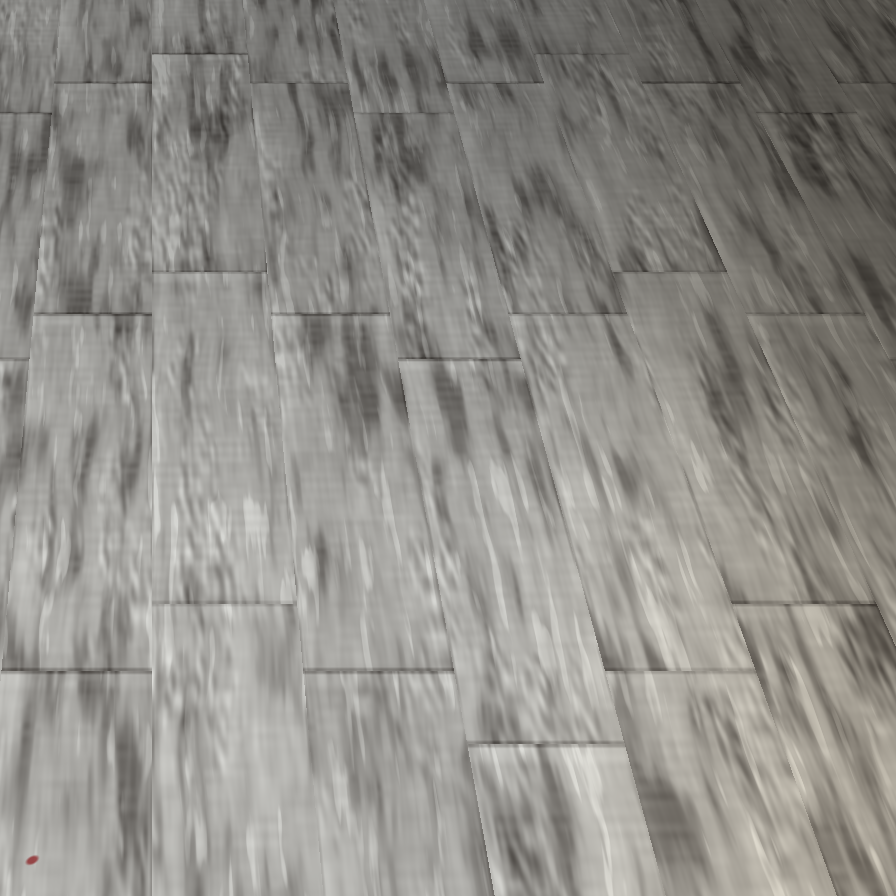
This texture is drawn by a three.js fragment shader. Its source:

```glsl
varying vec2 vUv;

const float VANISH_X = 0.17;
const float NEAR_WIDTH = 0.191;
const float WIDTH_SHRINK = 0.09;
const float PLANK_LENGTH = 1.605;
const vec3 DARK_GRAIN = vec3(0.27, 0.255, 0.24);
const vec3 PALE_WASH = vec3(0.755, 0.755, 0.74);
const vec3 WARM_TINT = vec3(1.02, 0.99, 0.94);
const vec3 RED_CHIP = vec3(0.55, 0.16, 0.17);

float hash(vec2 p) {
  return fract(sin(dot(p, vec2(127.1, 311.7))) * 43758.5453);
}

float noise(vec2 p) {
  vec2 cell = floor(p);
  vec2 f = fract(p);
  f = f * f * (3.0 - 2.0 * f);
  float low = mix(hash(cell), hash(cell + vec2(1.0, 0.0)), f.x);
  float high = mix(hash(cell + vec2(0.0, 1.0)), hash(cell + 1.0), f.x);
  return mix(low, high, f.y);
}

float fbm(vec2 p) {
  float sum = 0.0;
  float weight = 0.55;
  for (int i = 0; i < 3; i++) {
    sum += weight * noise(p);
    p = p * 2.03 + 17.3;
    weight *= 0.5;
  }
  return sum / 0.9625;
}

// x counts planks across, y counts plank lengths into the distance
vec2 floorPlane(vec2 uv) {
  float width = NEAR_WIDTH - WIDTH_SHRINK * uv.y;
  return vec2((uv.x - VANISH_X) / width, 1.0 / (width * PLANK_LENGTH));
}

float staggerOf(float column) {
  return 0.70 + 0.155 * cos(column * 1.5707963);
}

// Whitewashed grain: 0 is bare dark wood, 1 is pale paint
float grainTone(vec2 p, vec2 seed) {
  p.x += 0.05 * (noise(p * vec2(2.0, 5.0) + seed) - 0.5);
  float drift = fbm(p * vec2(3.5, 4.0) + seed);
  float streak = fbm(p * vec2(11.0, 4.0) + seed * 1.7);
  float fibre = noise(p * vec2(34.0, 16.0) + seed);
  float saw = noise(p * vec2(5.0, 68.0) + seed * 2.3);
  float bare = smoothstep(0.49, 0.72, 0.5 * (drift + streak));
  float flake = smoothstep(0.64, 0.76, fbm(p * vec2(15.0, 5.0) + seed + 31.0));
  float tone = 0.76 + 0.26 * (0.5 - drift) + 0.30 * (0.5 - streak);
  tone += 0.10 * (fibre - 0.5) + 0.07 * (saw - 0.5);
  tone -= bare * (0.16 + 0.22 * saw + 0.12 * fibre);
  return tone + 0.20 * flake;
}

// Short raised chips and scratches with a shadow on one side
float chips(vec2 p, vec2 seed) {
  vec2 q = p * vec2(26.0, 22.0) + seed;
  float relief = noise(q) - noise(q + vec2(0.45, 0.5));
  float worn = smoothstep(0.50, 0.70, fbm(p * vec2(4.0, 3.0) + seed + 53.0));
  return relief * worn * 0.42;
}

// Pale rubbed edge and a broken dark joint along the plank sides
float sideSeam(float across, float along, float seed) {
  float edge = min(across, 1.0 - across);
  float rubbed = smoothstep(0.20, 0.02, across);
  rubbed *= smoothstep(0.25, 0.7, noise(vec2(across * 12.0 + seed, along * 5.0)));
  float gap = smoothstep(0.022, 0.005, edge);
  gap *= smoothstep(0.35, 0.8, noise(vec2(seed, along * 7.0)));
  return 0.15 * rubbed - 0.20 * gap;
}

// Dark butt joint with a light lip on the nearer plank
float endSeam(float along, float strength) {
  float offset = along - step(0.5, along);
  float gap = smoothstep(0.010, 0.003, abs(offset));
  float shade = smoothstep(0.10, 0.0, offset) * step(0.0, offset);
  float lip = smoothstep(0.03, 0.008, abs(offset + 0.018));
  return strength * (0.10 * lip - 0.36 * gap - 0.10 * shade);
}

float lightAt(vec2 uv) {
  float falloff = mix(1.06, 0.80, smoothstep(0.25, 1.0, uv.y));
  float corner = smoothstep(0.95, 1.95, uv.x + uv.y);
  float rightSide = smoothstep(0.65, 1.05, uv.x) * smoothstep(0.05, 0.6, uv.y);
  return falloff * (1.0 - 0.32 * corner) * (1.0 - 0.12 * rightSide);
}

void main() {
  vec2 p = floorPlane(vUv);
  float column = floor(p.x);
  float along = p.y - staggerOf(column);
  vec2 plank = vec2(column, floor(along));
  vec2 seed = 40.0 * vec2(hash(plank), hash(plank + 7.0));

  float tone = grainTone(p, seed) + chips(p, seed);
  tone += 0.10 * (hash(plank + 3.0) - 0.5);
  tone += sideSeam(fract(p.x), p.y, column * 3.7);
  tone += endSeam(fract(along), 0.35 + 0.65 * hash(vec2(column, floor(along + 0.5))));

  vec3 color = mix(DARK_GRAIN, PALE_WASH, clamp(tone, 0.0, 1.12));
  color *= mix(vec3(1.0), WARM_TINT, smoothstep(0.5, 1.0, vUv.x));
  color *= lightAt(vUv);

  // Stray paint chip near the lower left
  vec2 chip = (vUv - vec2(0.036, 0.040)) * vec2(1.0, 1.5);
  chip.y -= 0.5 * chip.x;
  color = mix(color, RED_CHIP, 0.8 * smoothstep(0.009, 0.004, length(chip)));

  gl_FragColor = vec4(color, 1.0);
}
```
